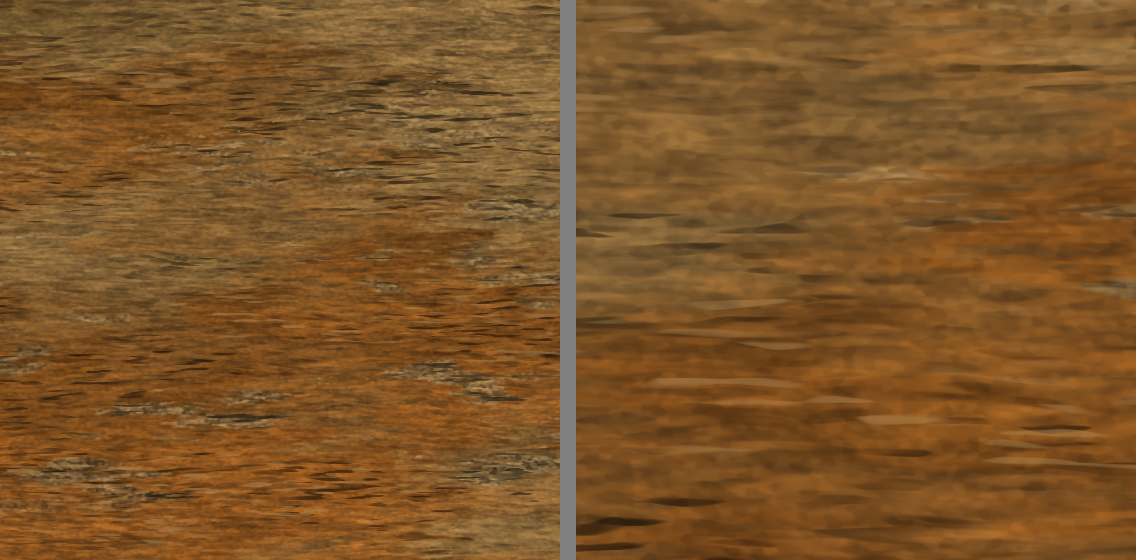
Left, the full canvas; right, a detail of the centre.
Give the GLSL for this texture, as a Shadertoy shader.

```glsl
// Weathered wood with horizontal grain: orange heartwood worn to olive tan.
// Blended cellular noise, stretched along x, gives the stains and fibres;
// layered sines bend the grain, and thresholds pick out chips and cracks.

vec2 hash2(vec2 p) {
    vec3 q = fract(vec3(p.xyx) * vec3(0.1031, 0.1030, 0.0973));
    q += dot(q, q.yzx + 33.33);
    return fract((q.xx + q.yz) * q.zy);
}

// Cellular noise: random cell shades blended by distance to each cell point
float cells(vec2 p) {
    vec2 base = floor(p), f = p - base;
    float shade = 0.0, total = 0.0;
    for (int j = -1; j <= 1; j++)
    for (int i = -1; i <= 1; i++) {
        vec2 offset = vec2(i, j);
        vec2 d = offset + hash2(base + offset + 101.0) - f;
        float weight = exp(-6.0 * dot(d, d));
        shade += weight * hash2(base + offset + 257.0).x;
        total += weight;
    }
    return shade / total;
}

// Slow waves that bend the grain
float bend(vec2 p) {
    return 0.004 * sin(p.x * 5.0 + p.y * 9.0)
         + 0.0018 * sin(p.x * 13.0 - p.y * 21.0 + 1.7)
         + 0.0007 * sin(p.x * 43.0 + p.y * 57.0);
}

void mainImage(out vec4 fragColor, in vec2 fragCoord) {
    vec2 uv = fragCoord / iResolution.xy;
    vec2 grain = uv + vec2(0.0, bend(uv));

    // Fibres from broad bands to single specks
    float broad = cells(grain * vec2(4.0, 38.0)) - 0.5;
    float fibre = cells(grain * vec2(13.0, 115.0) + 40.0) - 0.5;
    float fine = cells(grain * vec2(42.0, 215.0) + 90.0) - 0.5;
    float speck = cells(grain * vec2(150.0, 250.0) + 17.0) - 0.5;

    // Stains with edges frayed along the fibres
    vec2 frayed = grain + vec2(0.16 * broad + 0.12 * fibre + 0.05 * fine,
                               0.035 * broad + 0.015 * fibre);
    float stain = 0.55 * cells(frayed * vec2(2.6, 5.5) + 7.0)
                + 0.45 * cells(frayed * vec2(6.0, 15.0) + 31.0);
    float wear = smoothstep(0.25, 0.82, stain + 0.55 * (uv.y - 0.47) + 0.22 * (uv.x - 0.5));
    vec3 heartwood = mix(vec3(0.465, 0.28, 0.10), vec3(0.555, 0.33, 0.12),
                         smoothstep(0.45, 0.1, uv.y + 0.3 * broad));
    vec3 color = mix(heartwood, vec3(0.525, 0.40, 0.225), wear);

    // Uneven tone and a dark olive upper left corner
    float tone = cells(frayed * vec2(3.0, 9.0) + 63.0);
    color *= 0.91 + 0.18 * tone;
    float corner = smoothstep(0.45, 0.1, length((frayed - vec2(0.12, 1.02)) * vec2(0.8, 2.2)));
    color = mix(color, vec3(0.36, 0.27, 0.135), 0.65 * corner);

    // Grain shading with faint slanted ripples in the middle
    float ripple = sin(grain.y * 235.0 - uv.x * 16.0 + 9.0 * broad + 2.0 * sin(uv.x * 17.0));
    float middle = smoothstep(0.24, 0.1, abs(uv.y - 0.45));
    color *= 1.0 + 0.13 * broad + 0.24 * fibre + 0.32 * fine + 0.20 * speck
           + 0.04 * ripple * middle;

    // Small grey scuffs, ragged along the grain and finely flecked
    float scuff = 0.6 * cells(frayed * vec2(4.5, 15.0) + 123.0)
                + 0.4 * cells(grain * vec2(11.0, 50.0) + 77.0);
    float abraded = smoothstep(0.60, 0.80, scuff + 0.30 * fibre + 0.15 * fine)
                  * smoothstep(0.04, 0.15, uv.y) * smoothstep(0.92, 0.68, uv.y);
    vec3 grey = vec3(0.42, 0.345, 0.225) * (1.0 + 0.7 * speck + 0.7 * fine + 0.3 * fibre);
    color = mix(color, grey, 0.75 * abraded);

    // Hairline dark slits, mostly clustered in worn zones
    float slit = cells(grain * vec2(26.0, 230.0) + 205.0);
    float slitZone = smoothstep(0.45, 0.78, cells(frayed * vec2(3.5, 11.0) + 150.0));
    slit = smoothstep(0.66, 0.95, slit + 0.15 * speck);
    color *= 1.0 - slit * (0.10 + 0.40 * max(slitZone, abraded));

    // Pale hairline splinters, scattered and along a rising crack
    float crackY = 0.72 + 0.12 * uv.x + 0.20 * smoothstep(0.72, 0.92, uv.x)
                 + 0.006 * sin(uv.x * 29.0) + 0.014 * broad;
    float crackWidth = 0.008 + 0.04 * smoothstep(0.66, 0.80, uv.x);
    float crack = smoothstep(crackWidth, 0.1 * crackWidth, abs(uv.y - crackY))
                * smoothstep(0.15, 0.35, uv.x);
    float chip = smoothstep(0.0, 0.34, 0.8 * speck + 0.7 * fine);
    float splinter = smoothstep(0.68, 0.96, cells(grain * vec2(24.0, 225.0) + 300.0));
    float paleZone = smoothstep(0.45, 0.78, cells(frayed * vec2(3.0, 11.0) + 180.0));
    float pale = max(0.65 * chip * crack, splinter * (0.08 + 0.45 * paleZone));
    color = mix(color, vec3(0.68, 0.53, 0.33), pale);

    fragColor = vec4(clamp(color, 0.0, 1.0), 1.0);
}
```
